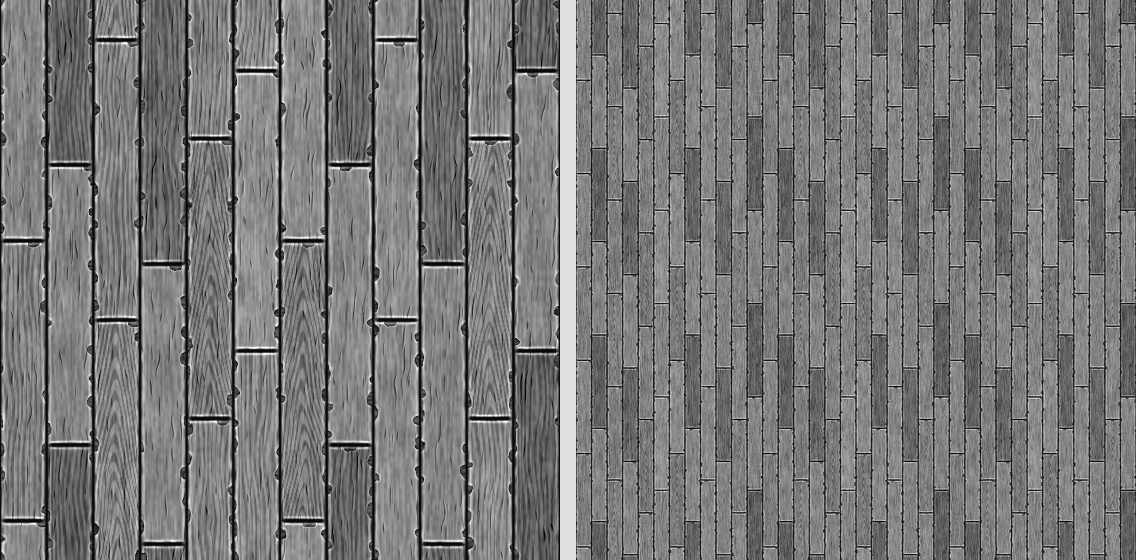
Left, the tile; right, the same tile 3 across and 3 down.
A WebGL 2 fragment shader for this texture map:

```glsl
#version 300 es
precision highp float;
// Weathered grey wooden planks in staggered columns, with grain, cracks and chipped edges.
uniform vec2 u_resolution;
out vec4 outColor;

const float COLUMNS = 12.0;
const float ROWS = 2.0;
const float PLANK_LENGTH = COLUMNS / ROWS;   // in plank widths
const float GROOVE = 0.024;
const float JOINT = 0.036;
const float RIM_INSET = 0.078;
const float RIM_LIGHT = 0.23;
const float CRACK_WIDTH = 0.013;
const vec2 CRACK_CELL = vec2(0.17, 0.7);
const float CHIP_CELL = 0.6;
const float CHIP_CHANCE = 0.5;
const float CHIP_TONE = 0.27;
const float GROOVE_TONE = 0.03;
// Joint height of each column, in plank lengths
const float STAGGER[6] = float[6](0.14, 0.411, 0.857, 0.057, 0.505, 0.747);
// Plank styles: 0 plain, 1 striped, 2 arched, 3 dark striped
const int STYLE[24] = int[24](1, 0, 1, 0, 2, 0, 2, 0, 0, 0, 2, 0,
                              0, 3, 2, 3, 1, 1, 0, 3, 0, 3, 1, 3);
const vec4 STYLE_TONE = vec4(0.54, 0.51, 0.50, 0.40);
const vec4 STRIPE_DEPTH = vec4(0.02, 0.13, 0.16, 0.12);

float hash(vec2 p) {
  vec3 q = fract(p.xyx * 0.1031);
  q += dot(q, q.yzx + 33.33);
  return fract((q.x + q.y) * q.z);
}

float noise(vec2 p) {
  vec2 i = floor(p), f = fract(p);
  f = f * f * (3.0 - 2.0 * f);
  return mix(mix(hash(i), hash(i + vec2(1, 0)), f.x),
             mix(hash(i + vec2(0, 1)), hash(i + 1.0), f.x), f.y);
}

// Growth rings: long stripes or nested pointed arches
float rings(vec2 p, vec2 seed, int style) {
  float warp = noise(p * vec2(3.0, 0.8) + seed);
  float phase = p.x * 9.0 + 1.8 * warp;
  if (style == 2) {
    float x = p.x - 0.5 + 0.12 * (noise(vec2(3.0, p.y * 0.7) + seed) - 0.5);
    phase = (p.y + 6.0 * sqrt(x * x + 0.006)) / 0.48 + 0.9 * warp;
  }
  float saw = fract(phase);
  float start = mix(0.2, 0.65, noise(p * vec2(9.0, 0.9) + seed + 31.0));
  return smoothstep(start, start + 0.2, saw) * (1.0 - smoothstep(0.85, 1.0, saw));
}

// Scattered tapered splits that follow the grain
float cracks(vec2 p, vec2 seed, float px) {
  p.x += 0.09 * (noise(p * vec2(4.0, 3.0) + seed) - 0.5);
  vec2 home = floor(p / CRACK_CELL);
  float mask = 0.0;
  for (int j = -1; j <= 1; j++)
    for (int i = -1; i <= 1; i++) {
      vec2 cell = home + vec2(i, j), key = cell + seed;
      float r = hash(key + 5.0), s = hash(key + 17.0);
      vec2 q = p - (cell + vec2(hash(key), r)) * CRACK_CELL;
      q.x -= (s - 0.5) * 0.16 * q.y;
      float reach = mix(0.1, 0.42, s * s);
      float taper = 1.0 - q.y * q.y / (reach * reach);
      float line = 1.0 - smoothstep(-px, px, abs(q.x) - CRACK_WIDTH * taper);
      float strength = smoothstep(0.1, 0.9, hash(key + 29.0));
      mask = max(mask, line * strength * smoothstep(0.0, 0.4, taper));
    }
  return mask;
}

// Signed distance, roughly, to an ellipse
float blob(vec2 q, vec2 radius) {
  return (length(q / radius) - 1.0) * radius.x;
}

// Distance to the nearest broken chip on the two long sides and the upper end
float chips(vec2 p, vec2 seed) {
  float ragged = 0.05 * (noise(p * vec2(16.0, 11.0) + seed) - 0.5);
  float d = 1.0, cell = floor(p.y / CHIP_CELL);
  for (int side = 0; side < 2; side++) {
    vec2 key = seed + vec2(cell, 40 * side + 7);
    float r = hash(key), s = hash(key + 13.0);
    vec2 centre = vec2(float(side), (cell + mix(0.32, 0.68, s)) * CHIP_CELL);
    vec2 radius = vec2(mix(0.07, 0.14, r / CHIP_CHANCE), mix(0.08, 0.17, s));
    if (r < CHIP_CHANCE) d = min(d, blob(p - centre, radius));
  }
  float along = hash(seed + 3.0);
  if (along > 0.35) d = min(d, blob(p - vec2(along, PLANK_LENGTH - 0.06), vec2(0.13, 0.08)));
  return d + ragged;
}

void main() {
  // Plank under this point, and position in it measured in plank widths
  vec2 uv = gl_FragCoord.xy / u_resolution;
  float px = COLUMNS / u_resolution.x;
  float column = min(floor(uv.x * COLUMNS), COLUMNS - 1.0);
  float v = uv.y * ROWS - STAGGER[int(column) % 6];
  float row = mod(floor(v), ROWS);
  vec2 p = vec2(fract(uv.x * COLUMNS), fract(v) * PLANK_LENGTH);
  vec2 seed = vec2(column, row) * vec2(71, 113) + 19.0;
  int style = STYLE[int(column + row * COLUMNS)];

  // Base tone, rings and fine fibres
  float tone = STYLE_TONE[style] + 0.05 * (hash(seed) - 0.5);
  tone -= STRIPE_DEPTH[style] * (rings(p, seed, style) - 0.3);
  tone += 0.15 * (noise(p * vec2(32.0, 2.6) + seed) - 0.5);
  tone += 0.09 * (noise(p * vec2(21.0, 9.0) + seed + 9.0) - 0.5);
  tone += 0.07 * (noise(p * vec2(5.0, 1.5) + seed + 53.0) - 0.5);

  // Cracks with a lit lip
  float split = cracks(p, seed, px * 0.7);
  float lip = cracks(p - vec2(0.028, 0.0), seed, px * 0.7);
  tone += 0.09 * lip * (1.0 - split) - 0.31 * split;

  // Worn bevel: dark shoulder and uneven bright rim
  float dx = min(p.x, 1.0 - p.x), dy = min(p.y, PLANK_LENGTH - p.y);
  float wear = noise(p * vec2(7.0, 5.0) + seed + 71.0);
  float inset = min(dx, dy) + 0.045 * (wear - 0.5);
  float rim = (inset - RIM_INSET) / 0.026;
  tone *= mix(0.5, 1.0, smoothstep(0.0, 0.07, inset));
  tone += RIM_LIGHT * exp(-rim * rim) * mix(0.4, 1.1, wear);

  // Chips with layered splinters and a light outline
  float chip = chips(p, seed);
  float splinter = noise(p * vec2(14.0, 24.0) + seed);
  float chipMask = 1.0 - smoothstep(-px * 0.5, px * 0.5, chip);
  float outline = (chip - 0.025) / 0.02;
  tone += 0.14 * exp(-outline * outline);
  float chipTone = CHIP_TONE + 0.3 * (splinter - 0.5) - 0.14 * smoothstep(-0.03, 0.0, chip);
  tone = mix(tone, chipTone, chipMask);

  // Tapered end joints with bright lips, then the long grooves
  float span = smoothstep(0.02, 0.13, dx);
  float jointRim = (dy - JOINT - 0.03) / 0.02;
  tone += 0.22 * span * exp(-jointRim * jointRim);
  float joint = span * (1.0 - smoothstep(-px, px, dy - JOINT * span));
  float groove = 1.0 - smoothstep(-px * 0.8, px * 0.8, dx - GROOVE);
  tone = mix(tone, GROOVE_TONE, max(joint, groove));
  outColor = vec4(vec3(clamp(tone, 0.0, 1.0)), 1.0);
}
```
